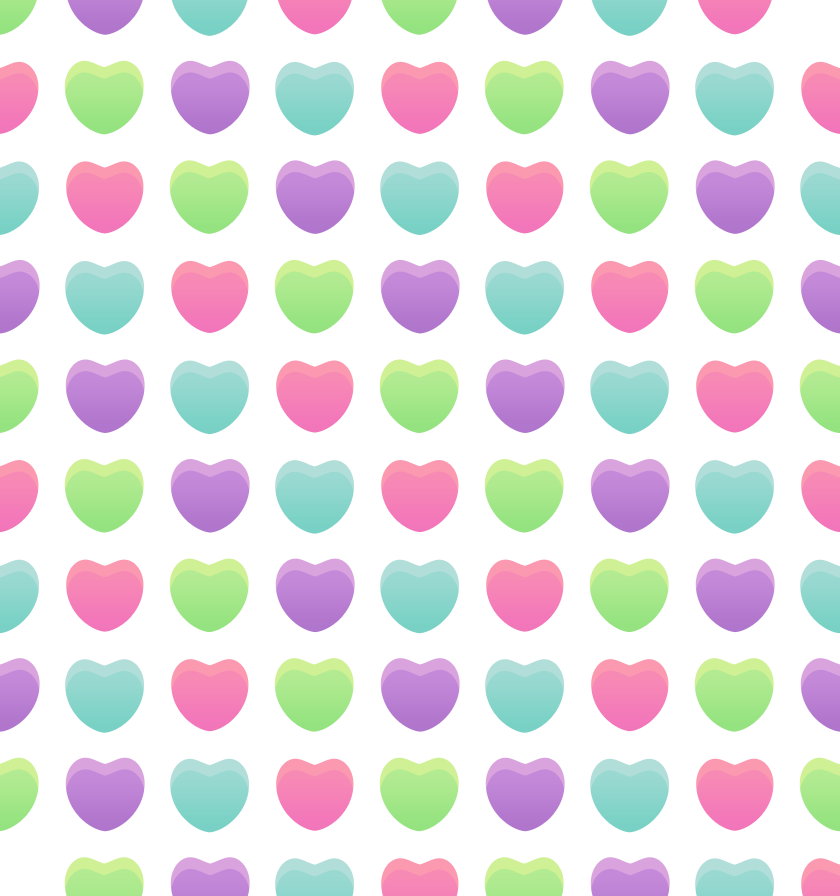
Write a Shadertoy shader that draws this pattern.

```glsl
// Candy hearts in four pastel colours on white, 8 columns by 9 rows, coloured
// along diagonals. Each heart is an implicit curve; a copy of it slid downward
// splits the pale cap from the shaded body. Two opposite corners stay empty.

const vec2 REPEATS = vec2(8.0, 9.0);

// Heart measures, in units of the row pitch
const float HALF_WIDTH = 0.396;
const float LOBE_HEIGHT = 0.258;
const float TIP_DEPTH = 0.480;
const float NOTCH_DEPTH = 0.070;
const float WAIST = 0.126;       // height of the widest line
const float CAP_DROP = 0.117;

// Order of kinds: green, purple, teal, pink
const vec3 CAP[4] = vec3[4](
    vec3(0.81, 0.94, 0.58), vec3(0.85, 0.64, 0.87),
    vec3(0.70, 0.87, 0.85), vec3(0.985, 0.60, 0.69));
const vec3 BODY_TOP[4] = vec3[4](
    vec3(0.70, 0.92, 0.57), vec3(0.77, 0.54, 0.85),
    vec3(0.60, 0.85, 0.82), vec3(0.97, 0.54, 0.71));
const vec3 BODY_TIP[4] = vec3[4](
    vec3(0.58, 0.89, 0.50), vec3(0.69, 0.46, 0.80),
    vec3(0.47, 0.82, 0.77), vec3(0.95, 0.46, 0.73));
// Small offset (xy) and size (z) of each kind
const vec3 FIT[4] = vec3[4](
    vec3(-0.008, 0.005, 1.0), vec3(0.002, 0.005, 1.0),
    vec3(-0.004, -0.006, 1.0), vec3(-0.002, 0.0, 0.98));

// Implicit heart, negative inside; the origin lies on its widest line
float heartField(vec2 p) {
    float u = abs(p.x) / HALF_WIDTH;
    if (p.y < 0.0) {
        float depth = p.y / TIP_DEPTH;
        return sqrt(pow(u, 1.6) + depth * depth) - 1.0;
    }
    float notch = NOTCH_DEPTH * (1.0 - smoothstep(-0.12, 0.5, u));
    float side = max(u - 0.5, 0.0) / 0.5;
    return length(vec2(side, p.y / (LOBE_HEIGHT - notch))) - 1.0;
}

// Smooth coverage: field over its slope gives an approximate distance
float heartCoverage(vec2 p, float pixel) {
    vec2 e = vec2(0.5 * pixel, 0.0);
    vec2 slope = vec2(heartField(p + e.xy) - heartField(p - e.xy),
                      heartField(p + e.yx) - heartField(p - e.yx)) / pixel;
    float dist = heartField(p) / max(length(slope), 0.001);
    return clamp(0.5 - dist / pixel, 0.0, 1.0);
}

// Pale cap above, body with a vertical gradient below
vec3 heartColour(vec2 p, int kind, float pixel) {
    float fade = smoothstep(0.14, -TIP_DEPTH, p.y);
    vec3 body = mix(BODY_TOP[kind], BODY_TIP[kind], fade);
    return mix(CAP[kind], body, heartCoverage(p + vec2(0.0, CAP_DROP), pixel));
}

void mainImage(out vec4 fragColor, in vec2 fragCoord) {
    // Cells are centred on whole grid coordinates
    vec2 grid = fragCoord / iResolution.xy * REPEATS;
    vec2 cell = floor(grid + 0.5);
    vec2 cellSize = iResolution.xy / REPEATS;
    float pixel = 1.0 / cellSize.y;

    // Diagonal colour order and the local frame of this heart
    int kind = int(mod(cell.x + cell.y - REPEATS.y, 4.0));
    vec3 fit = FIT[kind];
    vec2 p = (grid - cell) * cellSize / cellSize.y;
    p = (p - fit.xy - vec2(0.0, WAIST)) / fit.z;

    // Leave the lower left and upper right corners empty
    float diagonal = cell.x / REPEATS.x + cell.y / REPEATS.y;
    float present = 1.0 - step(0.99, abs(diagonal - 1.0));

    float coverage = present * heartCoverage(p, pixel);
    vec3 colour = mix(vec3(1.0), heartColour(p, kind, pixel), coverage);
    fragColor = vec4(colour, 1.0);
}
```
